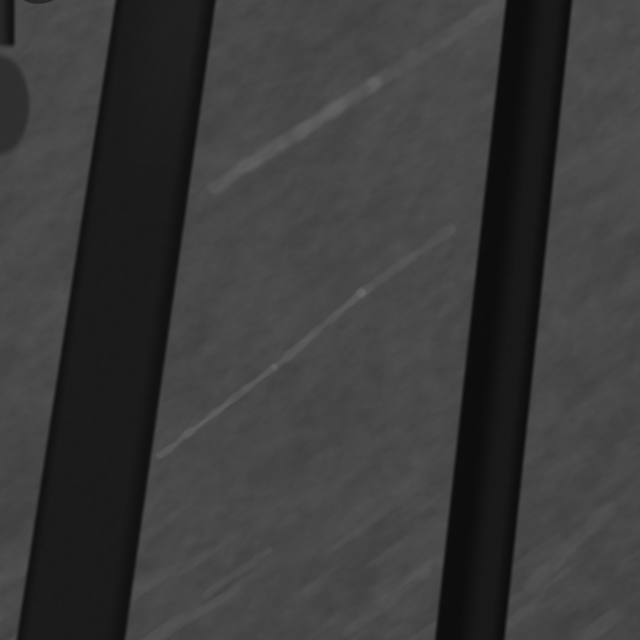
Reproduce this texture procedurally as a three.js fragment shader.

```glsl
// Grey slate wall with pale diagonal scratches behind two dark leaning bars.
varying vec2 vUv;

const float STONE = 0.281;
const float GRAIN_ANGLE = 0.62;
const float EDGE_SOFTNESS = 0.0045;
// Bar edges: left x at bottom, left x at top, right x at bottom, right x at top
const vec4 WIDE_BAR = vec4(0.026, 0.181, 0.195, 0.337);
const vec4 NARROW_BAR = vec4(0.680, 0.791, 0.788, 0.894);
const float BAR_DARK = 0.052;
const float WIDE_BAR_TONE = 0.104;
const float NARROW_BAR_TONE = 0.096;
const float KNOB_TONE = 0.185;

float hash(vec2 p) {
  vec3 q = fract(vec3(p.xyx) * 0.1031);
  q += dot(q, q.yzx + 33.33);
  return fract((q.x + q.y) * q.z);
}

float noise(vec2 p) {
  vec2 i = floor(p);
  vec2 f = fract(p);
  f = f * f * (3.0 - 2.0 * f);
  return mix(mix(hash(i), hash(i + vec2(1.0, 0.0)), f.x),
             mix(hash(i + vec2(0.0, 1.0)), hash(i + vec2(1.0)), f.x), f.y);
}

float fbm(vec2 p) {
  float sum = 0.0;
  float gain = 0.5;
  for (int i = 0; i < 4; i++) {
    sum += gain * (noise(p) - 0.5);
    p = p * 2.03 + 17.3;
    gain *= 0.55;
  }
  return sum;
}

// Soft line from a to b that breaks up with the grain
float scratch(vec2 p, vec2 a, vec2 b, float halfWidth) {
  vec2 ab = b - a;
  float along = clamp(dot(p - a, ab) / dot(ab, ab), 0.0, 1.0);
  float d = length(p - a - ab * along);
  d += 0.005 * (noise(p * 55.0) - 0.5);
  float body = 1.0 - smoothstep(halfWidth * 0.35, halfWidth * 1.35, d);
  return body * (0.65 + 0.5 * noise(p * 42.0 + 9.0));
}

// Position across a bar: 0 at its left edge, 1 at its right edge
float across(vec2 p, vec4 bar) {
  float left = mix(bar.x, bar.y, p.y);
  float right = mix(bar.z, bar.w, p.y);
  return (p.x - left) / (right - left);
}

float barMask(vec2 p, vec4 bar) {
  float left = mix(bar.x, bar.y, p.y);
  float right = mix(bar.z, bar.w, p.y);
  return smoothstep(-EDGE_SOFTNESS, EDGE_SOFTNESS, min(p.x - left, right - p.x));
}

float ellipseMask(vec2 p, vec2 center, vec2 radius) {
  return 1.0 - smoothstep(0.88, 1.1, length((p - center) / radius));
}

float stone(vec2 p) {
  float c = cos(GRAIN_ANGLE);
  float s = sin(GRAIN_ANGLE);
  vec2 grain = vec2(c * p.x + s * p.y, c * p.y - s * p.x);
  float tone = STONE + 0.012 * (p.y - 0.5);
  tone += 0.048 * fbm(grain * vec2(8.0, 24.0));
  tone += 0.050 * fbm(grain * vec2(36.0, 65.0) + 41.0);
  tone += 0.025 * fbm(p * vec2(4.0, 5.0) + 7.0);

  // Faint ridges gathered near the lower edge
  float ridges = smoothstep(0.58, 0.9, noise(grain * vec2(9.0, 75.0) + 23.0));
  tone += 0.032 * ridges * (1.0 - smoothstep(0.05, 0.3, p.y));

  // Main scratches
  tone += 0.075 * scratch(p, vec2(0.335, 0.707), vec2(0.585, 0.870), 0.012);
  tone += 0.042 * scratch(p, vec2(0.585, 0.870), vec2(0.785, 0.998), 0.013);
  tone += 0.080 * scratch(p, vec2(0.250, 0.288), vec2(0.430, 0.427), 0.0055);
  tone += 0.062 * scratch(p, vec2(0.430, 0.427), vec2(0.565, 0.542), 0.0065);
  tone += 0.042 * scratch(p, vec2(0.565, 0.542), vec2(0.705, 0.643), 0.008);
  tone += 0.030 * scratch(p, vec2(0.830, 0.085), vec2(0.950, 0.205), 0.012);
  tone += 0.030 * scratch(p, vec2(0.540, 0.010), vec2(0.665, 0.105), 0.009);
  tone += 0.030 * scratch(p, vec2(0.320, 0.070), vec2(0.420, 0.140), 0.005);
  return tone;
}

void main() {
  vec2 p = vUv;
  float tone = stone(p);

  // Dark fittings in the upper left corner
  tone = mix(tone, KNOB_TONE, ellipseMask(p, vec2(-0.002, 0.836), vec2(0.048, 0.078)));
  float post = (1.0 - smoothstep(0.018, 0.027, p.x)) * smoothstep(0.922, 0.935, p.y);
  tone = mix(tone, mix(0.15, 0.07, smoothstep(0.0, 0.02, p.x)), post);
  tone = mix(tone, 0.16, ellipseMask(p, vec2(0.06, 1.005), vec2(0.026, 0.011)));

  // Wide bar: flat face with a shaded right side
  float t = across(p, WIDE_BAR);
  float face = smoothstep(0.0, 0.12, t) * (1.0 - smoothstep(0.80, 0.98, t));
  float wide = mix(BAR_DARK + 0.015, WIDE_BAR_TONE, face);
  wide += 0.022 * face * smoothstep(0.65, 1.0, p.y) * smoothstep(0.1, 0.6, t);
  tone = mix(tone, wide, barMask(p, WIDE_BAR));

  // Narrow bar: shaded left side and a soft lit strip
  t = across(p, NARROW_BAR);
  face = smoothstep(0.28, 0.62, t) * (1.0 - smoothstep(0.76, 0.98, t));
  float narrow = mix(BAR_DARK, NARROW_BAR_TONE, face);
  tone = mix(tone, narrow, barMask(p, NARROW_BAR));

  tone += 0.006 * (noise(p * 150.0) - 0.5);
  gl_FragColor = vec4(vec3(tone), 1.0);
}
```
